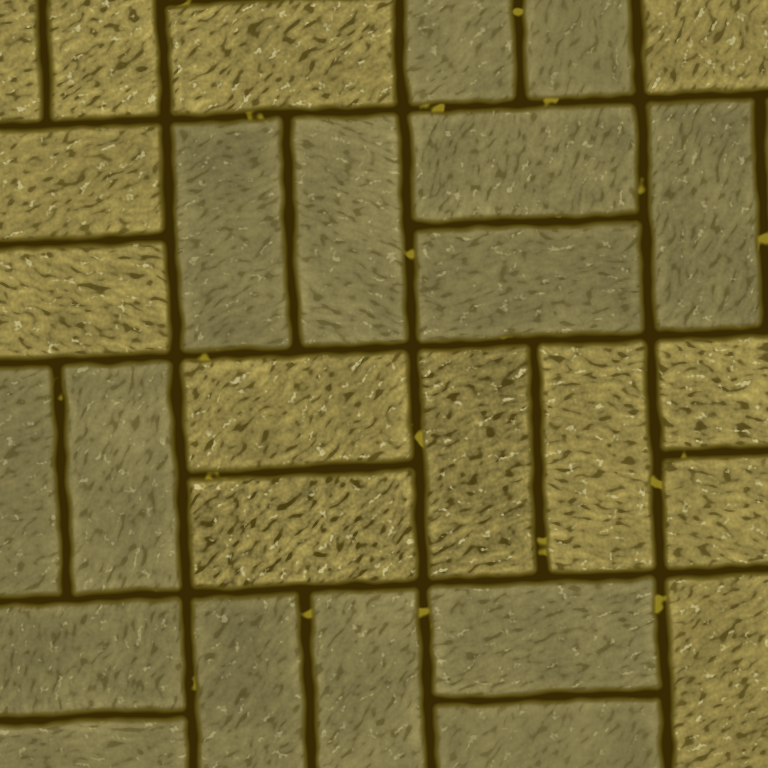
Reproduce this texture procedurally as a WebGL 2 fragment shader.

```glsl
#version 300 es
precision highp float;
// Basket-weave paving: square cells hold two bricks each, turning by a quarter
// from cell to cell. Rounded-box distances cut the mossy joints, and stretched
// gradient noise gives the bricks their worn, streaky, speckled faces.

uniform vec2 u_resolution;
out vec4 fragColor;

const float CELL_SIZE = 0.309;
const float TILT = 0.043;
const vec2 CORNER = vec2(0.538, 0.549);  // a crossing of the joints
const vec2 GAP = vec2(0.021, 0.016);     // half joint widths, in cells

const vec3 GREY_STONE = vec3(0.49, 0.455, 0.285);
const vec3 GOLD_STONE = vec3(0.555, 0.50, 0.27);
const vec3 PIT = vec3(0.27, 0.22, 0.04);
const vec3 GLINT = vec3(0.79, 0.76, 0.56);
const vec3 JOINT = vec3(0.21, 0.16, 0.01);
const vec3 JOINT_EDGE = vec3(0.35, 0.30, 0.08);
const vec3 MOSS = vec3(0.64, 0.58, 0.16);

float hash(vec2 p) {
    vec3 h = fract(p.xyx * vec3(0.1031, 0.1030, 0.0973));
    h += dot(h, h.yzx + 33.33);
    return fract((h.x + h.y) * h.z);
}

mat2 rotation(float angle) {
    float c = cos(angle), s = sin(angle);
    return mat2(c, s, -s, c);
}

float cornerGradient(vec2 corner, vec2 offset) {
    float angle = 6.2832 * hash(corner);
    return dot(vec2(cos(angle), sin(angle)), offset);
}

// Gradient noise, roughly -0.7 to 0.7
float noise(vec2 p) {
    vec2 i = floor(p), f = p - i;
    vec2 w = f * f * f * (f * (f * 6.0 - 15.0) + 10.0);
    vec2 x = vec2(1.0, 0.0);
    float low = mix(cornerGradient(i, f), cornerGradient(i + x, f - x), w.x);
    float high = mix(cornerGradient(i + x.yx, f - x.yx),
                     cornerGradient(i + 1.0, f - 1.0), w.x);
    return mix(low, high, w.y);
}

float roundedBox(vec2 p, vec2 halfSize, float radius) {
    vec2 d = abs(p) - halfSize + radius;
    return length(max(d, 0.0)) + min(max(d.x, d.y), 0.0) - radius;
}

// Warm tone per cell: two greyed patches lie in otherwise golden paving
float goldenTone(vec2 cell) {
    float upper = length(cell - vec2(0.0, 0.1));
    float lower = length((cell - vec2(-2.0, -2.2)) * vec2(0.6, 1.0));
    return smoothstep(1.02, 1.08, upper) * smoothstep(1.23, 1.33, lower);
}

// Face of one brick: streaks, pits and glints, stronger where rough
vec3 stoneFace(vec2 q, vec2 seed, float gold, float worn) {
    float rough = mix(0.4, 0.85, gold) + 0.2 * hash(seed + 7.3) + 0.4 * worn;
    vec2 s = rotation(-mix(-0.5, 1.2, hash(seed + 3.1))) * q + seed * 13.0;
    s += 0.03 * vec2(noise(q * 7.0), noise(q * 7.0 + 40.0));
    float streak = noise(s * vec2(10.0, 24.0));
    float grain = noise(s * vec2(21.0, 42.0) + 17.0);
    float fine = noise(q * 65.0 + 5.0);
    float blotch = noise(q * 3.5 + seed);

    vec3 col = mix(GREY_STONE, GOLD_STONE, gold);
    col *= 1.0 + 0.07 * (hash(seed) - 0.5) + 0.12 * blotch - 0.07 * worn;
    col *= 1.0 + rough * (0.22 * streak + 0.22 * grain + 0.12 * fine);
    float pits = smoothstep(0.16, 0.5, -grain - 0.5 * streak);
    col = mix(col, PIT, pits * rough * 0.55);
    float glints = smoothstep(0.3, 0.6, noise(s * vec2(17.0, 31.0) + 61.0) + 0.3 * fine);
    return mix(col, GLINT, glints * min(rough, 1.0) * 0.75);
}

void main() {
    vec2 p = gl_FragCoord.xy / u_resolution;
    vec2 q = rotation(-TILT) * (p - CORNER) / CELL_SIZE;
    q += 0.014 * vec2(noise(q * 3.0), noise(q * 3.0 + 20.0));
    q += 0.006 * vec2(noise(q * 12.0 + 9.0), noise(q * 12.0 + 31.0));

    // Alternate lying and standing pairs of bricks
    vec2 cell = floor(q);
    bool lying = mod(cell.x + cell.y, 2.0) < 0.5;
    vec2 count = lying ? vec2(1.0, 2.0) : vec2(2.0, 1.0);
    vec2 center = (floor(q * count) + 0.5) / count;
    float edge = roundedBox(q - center, 0.5 / count - GAP, 0.025);

    // Most deeply pitted bricks
    float worn = 1.0 - smoothstep(0.42, 0.48, length(center - vec2(-0.15, -0.6)));
    vec3 col = stoneFace(q, center, goldenTone(cell), worn);

    // Pale rim, brown shoulder and dark core of the joints
    float rim = smoothstep(-0.065, -0.035, edge) * (1.0 - smoothstep(-0.03, -0.01, edge));
    col *= 1.0 + 0.06 * rim;
    float depth = edge + 0.010 * noise(q * 9.0 + 50.0);
    col = mix(col, JOINT_EDGE, smoothstep(-0.024, 0.0, depth));
    col = mix(col, JOINT, smoothstep(-0.006, 0.011, depth));

    // Scattered moss and straw caught in the joints
    float tuft = smoothstep(0.36, 0.5, noise(q * 4.0 + 73.0) + 0.3 * noise(q * 22.0));
    col = mix(col, MOSS, 0.8 * tuft * smoothstep(-0.012, 0.006, edge));

    fragColor = vec4(clamp(col, 0.0, 1.0), 1.0);
}
```
